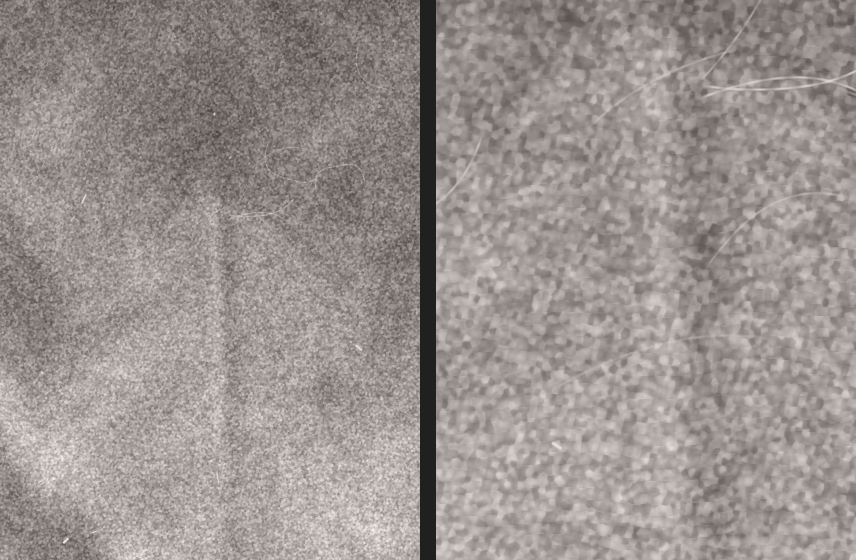
Left, the full canvas; right, a detail of the centre.
Reproduce this texture procedurally as a Shadertoy shader.

```glsl
// Grey-brown velvet with a worn nap, soft creases, loose hairs and lint.

const vec3  TINT         = vec3(0.023, -0.007, -0.017); // warm cast added to grey
const float TOP_SHADE    = 0.477;
const float BOTTOM_SHADE = 0.675;
const float CLOUD_AMOUNT = 0.047;
const vec2  WEAVE_COUNT  = vec2(98.0, 108.0);  // tufts per canvas width
const vec2  PILE_COUNT   = vec2(215.0, 185.0); // fibre tips per canvas width
const float TUFT_DEPTH   = 0.15;
const float TUFT_VARIETY = 0.10;
const float PILE_VARIETY = 0.20;
const vec3  HAIR_COLOR   = vec3(0.88, 0.85, 0.82);
const vec3  LINT_COLOR   = vec3(0.97, 0.96, 0.95);
const int   HAIR_COUNT   = 15;
const int   LINT_COUNT   = 26;
const float HAIR_WIDTH   = 0.0009;

vec3 hash3(vec2 p) {
    vec3 q = fract(p.xyx * vec3(0.1031, 0.1030, 0.0973));
    q += dot(q, q.yxz + 33.33);
    return fract((q.xxy + q.yzz) * q.zyx);
}

mat2 rotation(float a) {
    float c = cos(a), s = sin(a);
    return mat2(c, s, -s, c);
}

// Cellular noise: x = distance to nearest point, y = blended random tone.
vec2 cellular(vec2 p) {
    vec2 cell = floor(p), f = fract(p);
    float nearest = 8.0, tone = 0.0, total = 0.0;
    for (int j = -1; j <= 1; j++)
    for (int i = -1; i <= 1; i++) {
        vec2 o = vec2(i, j);
        vec3 h = hash3(cell + o + 17.0);
        vec2 d = o + 0.5 + 0.75 * (h.xy - 0.5) - f;
        float d2 = dot(d, d), w = exp(-7.0 * d2);
        nearest = min(nearest, d2);
        tone += w * h.z;
        total += w;
    }
    return vec2(sqrt(nearest), tone / total);
}

// Layered, warped sines: brushed patches of the nap.
float clouds(vec2 p) {
    float sum = 0.0, amp = 1.0;
    p *= 7.0;
    for (int i = 0; i < 6; i++) {
        p += 0.55 * sin(p.yx * 1.3 + float(i) * 2.1);
        sum += amp * sin(p.x + 1.7) * sin(p.y + 0.6);
        p = rotation(1.1) * p * 1.65;
        amp *= 0.76;
    }
    return sum;
}

float bump(float x, float width) {
    return exp(-x * x / (width * width));
}

float patchAt(vec2 p, vec2 center, vec2 size) {
    vec2 d = (p - center) / size;
    return exp(-dot(d, d));
}

// Broad light and shade, with the upright fold and the corner crease.
float napShade(vec2 p, float height) {
    float s = mix(BOTTOM_SHADE, TOP_SHADE, smoothstep(0.1, 0.95, p.y / height));
    s += CLOUD_AMOUNT * clouds(p);
    s += 0.11 * patchAt(p, vec2(0.15, 0.94), vec2(0.13, 0.18));
    s -= 0.08 * patchAt(p, vec2(0.84, 0.92), vec2(0.20, 0.13));
    s -= 0.09 * patchAt(p, vec2(0.00, 0.60), vec2(0.09, 0.12));
    s -= 0.05 * patchAt(p, vec2(1.00, 0.62), vec2(0.12, 0.20));

    float fold = p.x - 0.53 - 0.008 * sin(p.y * 5.0) - 0.003 * sin(p.y * 31.0);
    float reach = (1.0 - smoothstep(0.75, 1.0, p.y)) * smoothstep(-0.1, 0.45, p.y);
    s += reach * (0.08 * bump(fold + 0.018, 0.019) - 0.08 * bump(fold - 0.020, 0.027));

    float crease = dot(p, vec2(0.74, 0.67)) - 0.205 + 0.012 * sin(p.x * 23.0);
    s += 0.08 * bump(crease - 0.045, 0.065);
    s -= 0.18 * (1.0 - smoothstep(-0.07, 0.03, crease));
    return s;
}

// Thin curved hair: a wavering arc through a random point.
float hair(vec2 p, float id, float px) {
    vec3 a = hash3(vec2(id, 3.7)), b = hash3(vec2(id, 51.3));
    vec2 center = vec2(0.22 + 0.74 * a.x, 0.60 + 0.62 * a.y);
    float radius = mix(0.05, 0.24, a.z);
    float span = mix(0.04, 0.11, b.y) / radius;
    vec2 q = rotation(6.283 * b.x) * (p - center) + vec2(radius, 0.0);
    float angle = atan(q.y, q.x);
    float d = abs(length(q) - radius + 0.005 * sin(angle * 4.0 + id));
    float line = 1.0 - smoothstep(HAIR_WIDTH - px, HAIR_WIDTH + px, d);
    float glint = 0.75 + 0.25 * sin(angle * radius * 330.0 + id);
    return line * glint * mix(0.3, 0.9, b.z) * (1.0 - smoothstep(span * 0.85, span, abs(angle)));
}

// Short bright crumb of lint.
float lint(vec2 p, float id, float px, float height) {
    vec3 a = hash3(vec2(id, 91.7)), b = hash3(vec2(id, 27.1));
    vec2 q = rotation(6.283 * a.z) * (p - a.xy * vec2(1.0, height));
    q.x -= clamp(q.x, -0.011 * b.x * b.x, 0.011 * b.x * b.x);
    float width = mix(0.0009, 0.0026, b.y * b.y);
    return mix(0.3, 1.0, b.z) * (1.0 - smoothstep(width - px, width + px, length(q)));
}

void mainImage(out vec4 fragColor, in vec2 fragCoord) {
    vec2 p = fragCoord / iResolution.x;
    float height = iResolution.y / iResolution.x, px = 1.0 / iResolution.x;

    // Staggered tufts show most below; loose pile covers them above.
    vec2 w = p * WEAVE_COUNT + 0.25 * sin(p.yx * 40.0);
    w.x += 0.5 * mod(floor(w.y), 2.0);
    vec2 tuft = cellular(w);
    vec2 pile = cellular(rotation(0.25) * p * PILE_COUNT);
    float clarity = mix(1.1, 0.65, smoothstep(0.4, 1.1, p.y));
    float shade = napShade(p, height);
    shade += clarity * TUFT_DEPTH * (0.40 - tuft.x);
    shade += TUFT_VARIETY * (tuft.y - 0.5) + PILE_VARIETY * (pile.y - 0.5);
    vec3 color = vec3(shade) + TINT;

    for (int i = 0; i < HAIR_COUNT; i++)
        color = mix(color, HAIR_COLOR, hair(p, float(i), px));
    for (int i = 0; i < LINT_COUNT; i++)
        color = mix(color, LINT_COLOR, lint(p, float(i), px, height));

    fragColor = vec4(clamp(color, 0.0, 1.0), 1.0);
}
```
